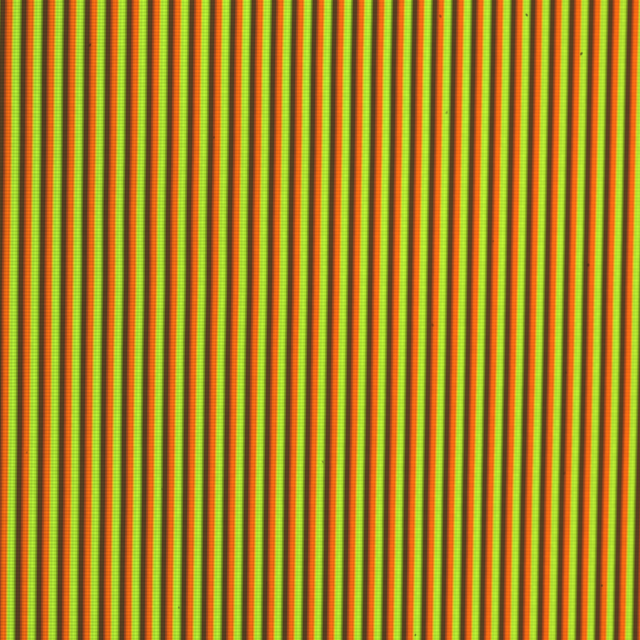
Give the GLSL for this pattern, as a Shadertoy shader.

```glsl
// Narrow woven stripes of dark brown, orange and lime, leaning slightly to the left
// going down. A warped phase sets the stripes, soft steps blend the bands of each
// repeat, and fine ribs, crosswise threads and scattered specks add the cloth wear.

const float TAU = 6.2831853;

// Stripe layout: phase = PITCH * x + SQUEEZE * x * x + OFFSET
const float PITCH   = 29.9;
const float SQUEEZE = 1.75;
const float OFFSET  = -0.12;
const float LEAN    = 0.010;   // lean at the left side
const float FAN     = 0.012;   // extra lean toward the right side

// Band edges within one repeat, from 0 to 1
const float RED_EDGE    = 0.105;
const float ORANGE_EDGE = 0.205;
const float YELLOW_EDGE = 0.440;
const float LIME_EDGE   = 0.510;
const float OLIVE_EDGE  = 0.805;
const float BROWN_EDGE  = 0.895;
const float SOFT_LEFT   = 0.035;
const float SOFT_RIGHT  = 0.060;

// Cloth
const float THREADS      = 190.0;
const float RIBS         = 6.0;
const float THREAD_DEPTH = 0.060;
const float RIB_DEPTH    = 0.045;
const float GRAIN        = 0.045;
const int   SPECKS       = 18;
const float SPECK_SIZE   = 0.0016;

const vec3 BROWN  = vec3(0.34, 0.24, 0.13);
const vec3 RED    = vec3(0.62, 0.27, 0.12);
const vec3 ORANGE = vec3(0.95, 0.41, 0.08);
const vec3 YELLOW = vec3(0.87, 0.68, 0.12);
const vec3 LIME   = vec3(0.69, 0.90, 0.20);
const vec3 OLIVE  = vec3(0.44, 0.55, 0.13);

float hash(vec2 p) {
    return fract(sin(dot(p, vec2(127.1, 311.7))) * 43758.5453);
}

float noise(vec2 p) {
    vec2 i = floor(p), f = fract(p);
    f = f * f * (3.0 - 2.0 * f);
    return mix(mix(hash(i), hash(i + vec2(1, 0)), f.x),
               mix(hash(i + vec2(0, 1)), hash(i + vec2(1, 1)), f.x), f.y);
}

float softStep(float edge, float x, float width) {
    return smoothstep(edge - width, edge + width, x);
}

// Phase grows by one per repeat; repeats narrow toward the right
float stripePhase(vec2 uv) {
    float x = uv.x + (1.0 - uv.y) * (LEAN + FAN * uv.x);
    x += 0.0008 * (noise(uv * vec2(5.0, 9.0)) - 0.5);
    return PITCH * x + SQUEEZE * x * x + OFFSET;
}

vec3 stripeColor(float t, float soft) {
    vec3 c = BROWN;
    c = mix(c, RED,    softStep(RED_EDGE, t, soft));
    c = mix(c, ORANGE, softStep(ORANGE_EDGE, t, soft));
    c = mix(c, YELLOW, softStep(YELLOW_EDGE, t, soft));
    c = mix(c, LIME,   softStep(LIME_EDGE, t, soft));
    c = mix(c, OLIVE,  softStep(OLIVE_EDGE, t, soft));
    return mix(c, BROWN, softStep(BROWN_EDGE, t, soft));
}

// Wave that fades out before it gets finer than the pixel grid
float fineWave(float x, float cyclesPerPixel) {
    return cos(TAU * x) * (1.0 - smoothstep(0.38, 0.55, cyclesPerPixel));
}

// Small dark bits of lint, denser toward the left
float specks(vec2 uv, float pixel) {
    float cover = 0.0;
    for (int i = 0; i < SPECKS; i++) {
        float id = float(i);
        vec2 center = vec2(pow(hash(vec2(id, 1.3)), 1.4), hash(vec2(id, 5.7)));
        vec2 d = uv - center;
        d.x += d.y * (hash(vec2(id, 9.1)) - 0.5);
        float radius = SPECK_SIZE * mix(0.5, 1.2, hash(vec2(id, 3.9)));
        float mark = 1.0 - smoothstep(-pixel, pixel, length(d * vec2(1.0, 0.8)) - radius);
        cover = max(cover, mark * mix(0.3, 0.75, hash(vec2(id, 7.2))));
    }
    return cover;
}

void mainImage(out vec4 fragColor, in vec2 fragCoord) {
    vec2 uv = fragCoord / iResolution.xy;
    float pixel = 1.0 / min(iResolution.x, iResolution.y);
    float phase = stripePhase(uv);
    float soft = max(mix(SOFT_LEFT, SOFT_RIGHT, uv.x), PITCH * pixel);
    vec3 color = stripeColor(fract(phase), soft);

    // Weave: crosswise threads and lengthwise ribs, crisper on the left
    float row = uv.y * THREADS + 0.3 * noise(uv * 12.0);
    float weave = THREAD_DEPTH * fineWave(row, THREADS * pixel)
                + RIB_DEPTH * fineWave(phase * RIBS, PITCH * RIBS * pixel);
    float grain = noise(vec2(phase * RIBS, row)) - 0.5;
    color *= 1.0 + weave * mix(1.0, 0.5, uv.x) + GRAIN * grain;

    // Uneven light and slight warming toward the right
    color *= 0.97 + 0.05 * noise(uv * 3.0);
    color *= mix(vec3(0.97, 0.99, 1.0), vec3(1.03, 1.01, 0.97), uv.x);

    color = mix(color, BROWN * 0.6, specks(uv, pixel));
    fragColor = vec4(clamp(color, 0.0, 1.0), 1.0);
}
```
